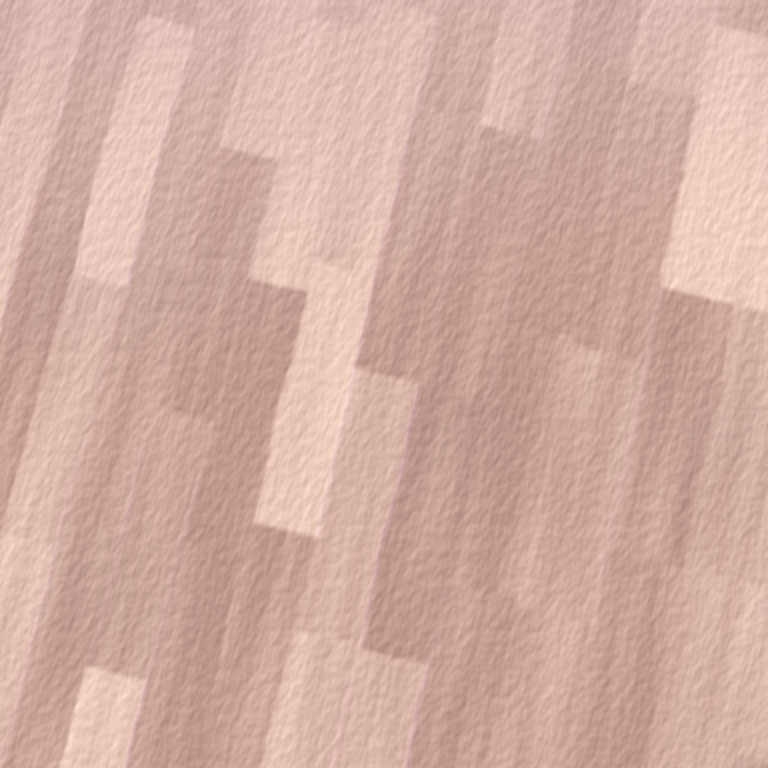
Reproduce this texture procedurally as a WebGL 1 fragment shader.

```glsl
precision highp float;
uniform vec2 u_resolution;

#define DARK_WOOD vec3(0.745, 0.595, 0.545)
#define LIGHT_WOOD vec3(0.945, 0.815, 0.750)
#define HAZE_PINK vec3(0.870, 0.735, 0.720)
#define SEAM_LIGHT vec3(0.060, 0.050, 0.085)
#define LEAN 0.275
#define CONVERGENCE 0.085
#define PLANK_LENGTH 0.36
#define JOINT_SLOPE 0.25
#define EDGE_BLUR 0.10
#define JOINT_BLUR 0.030
#define STREAK_AMOUNT 0.42
#define RELIEF_AMOUNT 0.085

float hash(vec2 p) {
  return fract(sin(dot(p, vec2(127.1, 311.7))) * 43758.55);
}

vec2 gradientAt(vec2 cell) {
  float angle = 6.2832 * hash(cell);
  return vec2(cos(angle), sin(angle));
}

float gradientNoise(vec2 p) {
  vec2 i = floor(p);
  vec2 f = p - i;
  vec2 w = f * f * f * (f * (f * 6.0 - 15.0) + 10.0);
  vec2 e = vec2(1.0, 0.0);
  float low = mix(dot(gradientAt(i), f), dot(gradientAt(i + e), f - e), w.x);
  float high = mix(dot(gradientAt(i + e.yx), f - e.yx),
                   dot(gradientAt(i + e.xx), f - e.xx), w.x);
  return mix(low, high, w.y);
}

// Lightness of one plank, with its own lengthwise streaks
float plankTone(float strip, float row, vec2 grain) {
  float seed = hash(vec2(strip + 3.0, row + 17.0));
  vec2 shift = vec2(seed * 41.0, seed * 73.0);
  float streak = gradientNoise(grain * vec2(2.6, 2.8) + shift)
               + 0.45 * gradientNoise(grain * vec2(6.5, 5.0) + shift);
  return pow(seed, 1.25) + STREAK_AMOUNT * streak;
}

// Lightness along a strip, blended softly across the end joints
float stripTone(float strip, vec2 grain) {
  float along = grain.y / PLANK_LENGTH + hash(vec2(strip, 5.0));
  float row = floor(along);
  float blend = smoothstep(0.0, JOINT_BLUR, along - row);
  return mix(plankTone(strip, row - 1.0, grain),
             plankTone(strip, row, grain), blend);
}

// Fine plaster bumps, stretched along the planks
float reliefHeight(vec2 p) {
  return gradientNoise(p * vec2(105.0, 58.0))
       + 0.5 * gradientNoise(p * vec2(190.0, 115.0) + 31.0);
}

void main() {
  vec2 uv = gl_FragCoord.xy / u_resolution;

  // Leaning strips that draw together slightly toward the top
  float rise = uv.y - 0.61;
  float across = (uv.x - LEAN * rise) / (1.0 - CONVERGENCE * rise);
  float wobble = 0.07 * gradientNoise(uv * vec2(9.0, 7.0))
               + 0.03 * gradientNoise(uv * 45.0);
  float lane = across * (13.8 - 2.3 * across) - 0.07 + wobble;
  float strip = floor(lane);
  float inside = lane - strip;
  vec2 grain = vec2(lane, uv.y + JOINT_SLOPE * uv.x + 0.03 * wobble);

  // Planks, softened across the strip edges
  float leftTone = stripTone(strip - 1.0, grain);
  float ownTone = stripTone(strip, grain);
  float tone = mix(leftTone, ownTone, smoothstep(0.0, EDGE_BLUR, inside));
  float haze = smoothstep(0.45, 1.1, uv.y + 0.12 * (0.5 - uv.x));
  vec3 color = mix(DARK_WOOD, LIGHT_WOOD, clamp(tone, 0.0, 1.0));

  // Pale pink rim on the right of lighter planks
  float rim = smoothstep(0.0, 0.05, inside) * smoothstep(0.15, 0.06, inside);
  color += SEAM_LIGHT * rim * clamp(0.2 + 1.6 * (leftTone - ownTone), 0.0, 1.0);

  // Washed light near the top and broad warm variation
  color = mix(color, HAZE_PINK, 0.6 * haze);
  color += vec3(0.030, 0.025, 0.015) * gradientNoise(uv * 3.5 + 8.0);

  // Side-lit surface relief
  vec2 surface = vec2(across, uv.y);
  float relief = reliefHeight(surface)
               - reliefHeight(surface + vec2(-0.0025, 0.0035));
  color += RELIEF_AMOUNT * relief * vec3(1.0, 0.98, 0.95);

  gl_FragColor = vec4(clamp(color, 0.0, 1.0), 1.0);
}
```
